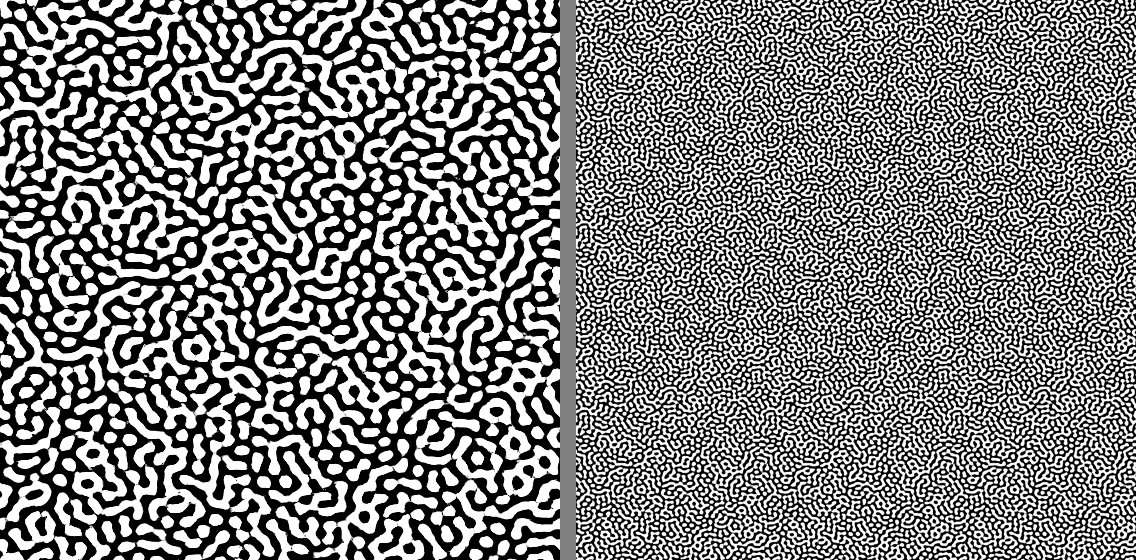
Left: one tile. Right: repeated 3 by 3.
A three.js fragment shader for this pattern:

```glsl
varying vec2 vUv;

const float PI = 3.14159265;
const float STRIPES = 37.0;        // wavelengths across the canvas
const float BANDWIDTH = 0.36;      // relative spread of the wavelengths
const float GAIN = 2.0;            // saturation of the raw field
const float CUT = 0.27;            // level that separates the worms
const float SWELL = 0.38;          // thickening of the separated worms
const float EDGE = 0.0011;         // half width of the soft edge
const int WAVES = 20;
const int RINGS = 4;
const int MAX_TAPS = 12;
const float CENTER_WEIGHT = 0.22;
const vec4 RING_WEIGHTS = vec4(0.749, -0.706, -0.555, 0.295);
const vec3 GROUND = vec3(0.0);
const vec3 WORM = vec3(1.0);

float hash(float n) {
  return fract(sin(n * 12.9898 + 4.137) * 43758.5453);
}

// Wave vector in whole repeats per canvas (xy) and phase (z).
vec3 makeWave(float index) {
  float angle = PI * (index + hash(index)) / float(WAVES);
  float spread = 1.0 + BANDWIDTH * (hash(index + 31.0) - 0.5);
  vec2 repeats = floor(STRIPES * spread * vec2(cos(angle), sin(angle)) + 0.5);
  return vec3(repeats, hash(index + 67.0)) * 2.0 * PI;
}

// Saturated sum of waves: value (x) and gradient (yz).
vec3 saturatedField(vec2 p, vec3 waves[WAVES]) {
  vec3 sum = vec3(0.0);
  for (int i = 0; i < WAVES; i++) {
    float phase = dot(waves[i].xy, p) + waves[i].z;
    sum += vec3(cos(phase), -sin(phase) * waves[i].xy);
  }
  sum *= GAIN / sqrt(0.5 * float(WAVES));
  float falloff = inversesqrt(1.0 + sum.x * sum.x);
  return sum * vec3(falloff, vec2(falloff * falloff * falloff));
}

// Band-pass filter on concentric rings, evens out the stripe widths.
vec3 relaxedField(vec2 p, vec3 waves[WAVES]) {
  vec3 sum = CENTER_WEIGHT * saturatedField(p, waves);
  for (int r = 0; r < RINGS; r++) {
    float radius = 0.25 * float(r + 1);
    int taps = 6 + 2 * r;
    vec3 ring = vec3(0.0);
    for (int j = 0; j < MAX_TAPS; j++) {
      if (j >= taps) break;
      float angle = 2.0 * PI * (float(j) + 0.5 * radius) / float(taps);
      vec2 offset = radius / STRIPES * vec2(cos(angle), sin(angle));
      ring += saturatedField(p + offset, waves);
    }
    sum += RING_WEIGHTS[r] * ring / float(taps);
  }
  return sum;
}

// Approximate signed distance to the worm outline, positive inside.
float wormDistance(vec3 field) {
  float k = 2.0 * PI * STRIPES;
  float slope = length(field.yz) / k;
  float amplitude = length(vec2(field.x, slope)) + 0.05;
  return (field.x - CUT + SWELL * slope) / (k * amplitude);
}

void main() {
  vec3 waves[WAVES];
  for (int i = 0; i < WAVES; i++) waves[i] = makeWave(float(i));

  float inside = smoothstep(-EDGE, EDGE, wormDistance(relaxedField(vUv, waves)));
  gl_FragColor = vec4(mix(GROUND, WORM, inside), 1.0);
}
```
